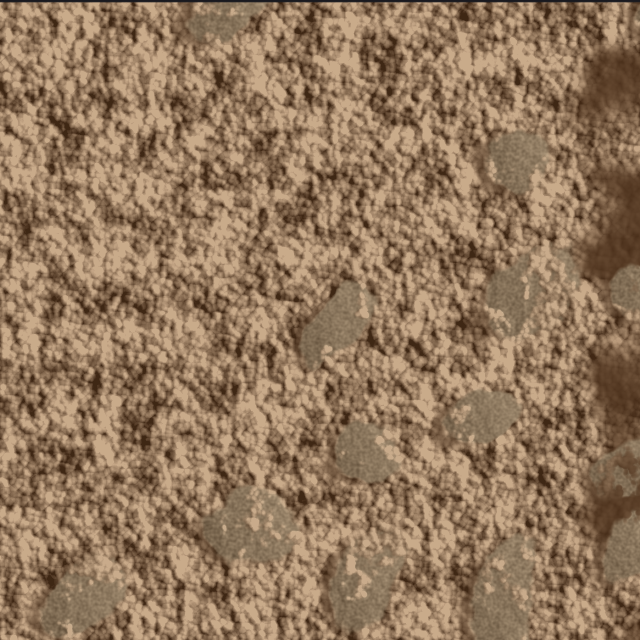
Reproduce this texture procedurally as a WebGL 1 fragment shader.

```glsl
precision highp float;
// Crumbly brown soil with half-buried stones, lit low from the right.
uniform vec2 u_resolution;

vec2 hash2(vec2 p) {
  vec2 q = vec2(dot(p, vec2(127.1, 311.7)), dot(p, vec2(269.5, 183.3)));
  return fract(sin(q) * 43758.545);
}

// Gradient noise, roughly -0.7 to 0.7
float cornerSlope(vec2 corner, vec2 offset) {
  float angle = 6.2832 * hash2(corner).x;
  return dot(vec2(cos(angle), sin(angle)), offset);
}

float noise(vec2 p) {
  vec2 i = floor(p), f = fract(p);
  vec2 u = f * f * (3.0 - 2.0 * f);
  vec2 e = vec2(1.0, 0.0);
  float low = mix(cornerSlope(i, f), cornerSlope(i + e.xy, f - e.xy), u.x);
  float high = mix(cornerSlope(i + e.yx, f - e.yx), cornerSlope(i + e.xx, f - e.xx), u.x);
  return mix(low, high, u.y);
}

// Rounded grains: domes around jittered cell points
float grains(vec2 p) {
  vec2 i = floor(p), f = fract(p);
  float nearest = 1.0;
  for (int y = -1; y <= 1; y++) {
    for (int x = -1; x <= 1; x++) {
      vec2 cell = vec2(float(x), float(y));
      vec2 d = cell + hash2(i + cell) - f;
      nearest = min(nearest, dot(d, d));
    }
  }
  return 1.0 - nearest;
}

// Soil height: clumps, crumbs and single grains
float soilHeight(vec2 p) {
  float clumps = 0.55 * noise(p * 16.0) + 0.5 * noise(p * 34.0 + 3.0);
  float crumbs = 0.4 * noise(p * 70.0 + 9.0) + 0.35 * grains(p * 62.0);
  return clumps + crumbs + 0.28 * grains(p * 115.0 + 5.0) - 0.46;
}

// Scattered stones: x = cover, y = side facing the light, z = shadow
vec3 stones(vec2 p, vec2 light) {
  vec3 found = vec3(0.0);
  vec2 home = floor(p * 4.5);
  float ragged = 0.35 * noise(p * 17.0) + 0.12 * noise(p * 60.0);
  for (int y = -1; y <= 1; y++) {
    for (int x = -1; x <= 1; x++) {
      vec2 cell = home + vec2(float(x), float(y));
      vec2 place = hash2(cell + 17.0), form = hash2(cell + 41.0);
      vec2 centre = (cell + 0.2 + 0.6 * place) / 4.5;
      // Stones gather towards the lower right
      float chance = 0.85 * centre.x + 0.35 * (1.0 - centre.y) - 0.15;
      float present = step(hash2(cell + 73.0).x, chance);
      float angle = 0.2 + 1.2 * form.x;
      float c = cos(angle), s = sin(angle);
      mat2 turn = mat2(c, -s, s, c);
      vec2 radii = vec2(0.045 + 0.055 * form.y, 0.03 + 0.035 * place.x);
      vec2 d = p - centre;
      float body = 1.0 - length(turn * d / radii) + ragged;
      float shadow = 1.0 - length(turn * (d + light * 0.026) / radii) + ragged;
      float cover = present * smoothstep(0.0, 0.16, body);
      found.y = mix(found.y, dot(d, light) / radii.x, cover);
      found.x = max(found.x, cover);
      found.z = max(found.z, present * smoothstep(0.0, 0.35, shadow));
    }
  }
  return found;
}

void main() {
  vec2 p = gl_FragCoord.xy / u_resolution;
  vec2 light = normalize(vec2(0.95, 0.35));

  // Soil relief: slopes towards the light are bright, hollows dark
  float height = soilHeight(p);
  float slope = height - soilHeight(p + light * 0.0055);
  float speckle = noise(p * 210.0);
  float patches = noise(p * 5.0 + 20.0);
  float tone = 0.63 + 1.3 * slope + height + 0.15 * speckle + 0.12 * patches;

  // Shadowed crevice along the right edge
  float crevice = smoothstep(0.9, 0.97, p.x + 0.1 * noise(p * 7.0) + 0.02 * noise(p * 40.0));
  crevice *= smoothstep(-0.15, 0.1, noise(vec2(p.x * 2.0, p.y * 5.5) + 11.0));
  tone = mix(tone, 0.1 + 0.2 * tone, crevice);

  // Stones, with crumbs of soil left on top
  vec3 stone = stones(p, light);
  tone = mix(tone, 0.05 + 0.25 * tone, 0.8 * stone.z * (1.0 - stone.x));
  float dust = smoothstep(0.05, 0.3, 0.8 * height + 0.7 * noise(p * 11.0 + 31.0));
  float bare = stone.x * (1.0 - 0.85 * dust);
  float face = 0.57 + 0.13 * stone.y + 0.3 * slope + 0.2 * speckle;
  tone = mix(tone, face, bare);

  // Dark brown to pale tan, greyer on bare rock
  tone = clamp(tone, -0.05, 1.04);
  vec3 colour = mix(vec3(0.27, 0.175, 0.1), vec3(0.77, 0.65, 0.525), tone);
  colour += bare * vec3(-0.015, 0.015, 0.02);
  colour = mix(colour, vec3(0.29, 0.17, 0.08), 0.4 * crevice * (1.0 - bare));

  // Thin dark border at the top
  colour = mix(colour, vec3(0.1, 0.1, 0.12), smoothstep(0.995, 0.998, p.y));
  gl_FragColor = vec4(colour, 1.0);
}
```
